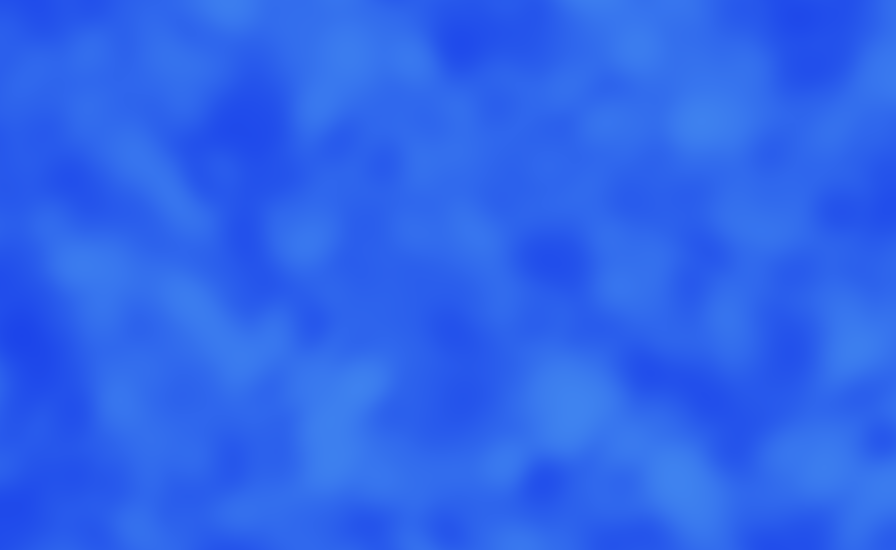
Give the GLSL for this texture, as a Shadertoy shader.

```glsl
#define DEEP_BLUE vec3(0.110, 0.270, 0.918)
#define PALE_BLUE vec3(0.240, 0.500, 0.935)
#define MID_TONE 0.49
#define CONTRAST 0.50
#define SOFT_LIMIT 0.45
#define BLOB_SCALE 7.4
#define BROAD_SCALE 3.9
#define FINE_SCALE 12.5
#define BROAD_WEIGHT 0.6
#define FINE_WEIGHT 0.5
#define WARP 0.014

// Three random values in 0..1 for one cell
vec3 hash3(vec2 cell) {
    vec3 p = fract(cell.xyx * vec3(0.1031, 0.1030, 0.0973));
    p += dot(p, p.yxz + 33.33);
    return fract((p.xxy + p.yzz) * p.zyx);
}

// Soft cellular noise: one light or dark round spot per jittered cell
float spotNoise(vec2 p) {
    vec2 home = floor(p);
    float sum = 0.0;
    for (int y = -1; y <= 1; y++) {
        for (int x = -1; x <= 1; x++) {
            vec2 cell = home + vec2(x, y);
            vec3 rnd = hash3(cell + 57.0);
            vec2 offset = p - cell - rnd.xy;
            float falloff = max(0.0, 1.0 - dot(offset, offset));
            sum += (2.0 * rnd.z - 1.0) * falloff * falloff * falloff;
        }
    }
    return sum;
}

void mainImage(out vec4 fragColor, in vec2 fragCoord) {
    vec2 uv = fragCoord / iResolution.y;

    // Gentle sine warp bends the spots into uneven clouds
    uv += WARP * sin(uv.yx * vec2(11.0, 13.0) + vec2(0.7, 2.1));

    // Broad, medium and fine layers
    float cloud = spotNoise(uv * BLOB_SCALE)
                + BROAD_WEIGHT * spotNoise(uv * BROAD_SCALE + 31.4)
                + FINE_WEIGHT * spotNoise(uv * FINE_SCALE + 73.8);

    // Ease the extremes so that middle blues do not dominate
    cloud /= sqrt(1.0 + SOFT_LIMIT * cloud * cloud);

    float tone = MID_TONE + CONTRAST * cloud;
    fragColor = vec4(mix(DEEP_BLUE, PALE_BLUE, tone), 1.0);
}
```
